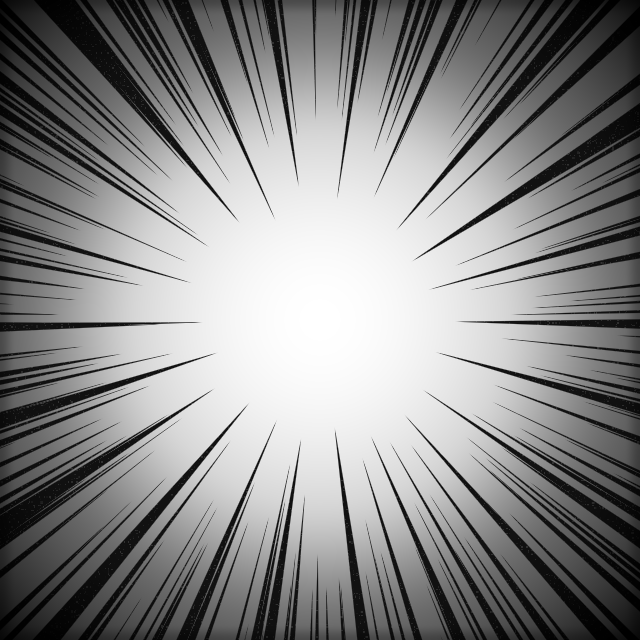
This background is drawn by a three.js fragment shader. Its source:

```glsl
// Monochrome focus burst: tapered ink spikes point at a bright centre.
// Each ring of spikes repeats angular cells with hashed tip, slope and jitter;
// a radial grey falloff and a soft border darken the paper behind them.
#define MAIN_SPIKES 22.0
#define RING_COUNT 4
#define TIP_RADIUS 0.165
#define EDGE_SOFT 0.0018
#define FALLOFF 1.9
#define VIGNETTE 0.26
#define INK_LEVEL 0.065
#define GRAIN_CELLS 512.0
#define GRAIN_AMOUNT 0.13

varying vec2 vUv;

const float TAU = 6.2831853;

float hash(vec2 p) {
  vec3 q = fract(vec3(p.xyx) * 0.1031);
  q += dot(q, q.yzx + 33.33);
  return fract((q.x + q.y) * q.z);
}

// Coverage of one ring of spikes; slope is half-width gained per unit radius.
float spikeRing(float angle, float radius, float count, vec2 tipRange,
                vec2 slopeRange, float jitter, float seed) {
  float cell = floor(angle / TAU * count + 0.5);
  float cover = 0.0;
  for (int i = -1; i <= 1; i++) {
    float id = cell + float(i);
    float key = mod(id, count) + 1.0;
    float shift = (hash(vec2(key, seed)) - 0.5) * jitter;
    float tip = mix(tipRange.x, tipRange.y, hash(vec2(key, seed + 17.0)));
    float slope = mix(slopeRange.x, slopeRange.y, hash(vec2(key, seed + 31.0)));
    float offset = abs(angle - (id + shift) * TAU / count) * radius;
    float halfWidth = slope * (radius - tip);
    float body = clamp((halfWidth - offset) / EDGE_SOFT + 0.5, 0.0, 1.0);
    cover = max(cover, body * smoothstep(0.0, 0.015, radius - tip));
  }
  return cover;
}

// Rings become denser, thinner and shorter from the main one outward.
float inkSpikes(float angle, float radius) {
  float ink = spikeRing(angle, radius, MAIN_SPIKES,
                        vec2(TIP_RADIUS, TIP_RADIUS + 0.045),
                        vec2(0.016, 0.037), 0.18, 3.0);
  for (int i = 1; i < RING_COUNT; i++) {
    float level = float(i);
    float count = MAIN_SPIKES + floor(12.0 + 34.0 * (level - 1.0));
    float innerTip = TIP_RADIUS + 0.045 + 0.06 * (level - 1.0);
    vec2 tips = vec2(innerTip, innerTip + 0.09 + 0.035 * level);
    vec2 slopes = vec2(0.007, 0.021) + 0.0025 * (level - 1.0);
    ink = max(ink, spikeRing(angle, radius, count, tips, slopes, 0.85, 7.0 * level));
  }
  return ink;
}

void main() {
  vec2 p = vUv - 0.5;
  float radius = length(p);
  float angle = atan(p.y, p.x + step(radius, 0.00001) * 0.00001);

  // Paper: bright core, grey middle and black corners.
  float paper = max(1.0 - FALLOFF * radius * radius, 0.0);
  paper *= 1.0 - VIGNETTE * smoothstep(0.28, 0.5, radius);

  // Ink with fine printed speckles, fading to black in the corners.
  float speckle = hash(floor(vUv * GRAIN_CELLS));
  float ink = INK_LEVEL + GRAIN_AMOUNT * smoothstep(0.88, 1.0, speckle);
  ink *= 1.0 - smoothstep(0.45, 0.7, radius);

  // Composite and shade the border.
  float tone = mix(paper, min(ink, paper), inkSpikes(angle, radius));
  vec2 toEdge = min(vUv, 1.0 - vUv);
  tone *= mix(0.75, 1.0, smoothstep(0.0, 0.025, min(toEdge.x, toEdge.y)));
  gl_FragColor = vec4(vec3(tone), 1.0);
}
```
